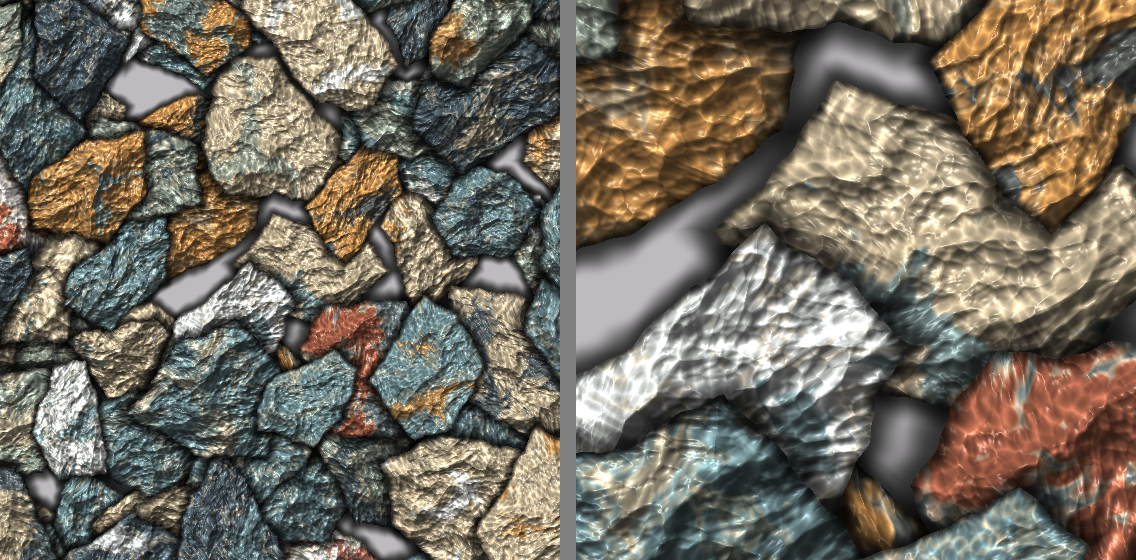
Left: the whole. Right: its middle third, enlarged.
Reproduce this texture procedurally as a Shadertoy shader.

```glsl
const float TAU = 6.28318;
const float CELLS = 4.6;

struct Rock {
    vec2 id;
    vec2 local;   // position in the turned stone frame
    vec2 side;    // outward direction of the nearest side
    float edge;   // signed distance, negative inside
    float shadow;
    mat2 turn;
};

float hash(vec2 p) {
    vec3 q = fract(p.xyx * 0.1031);
    q += dot(q, q.yzx + 33.33);
    return fract((q.x + q.y) * q.z);
}

vec2 hash2(vec2 p) {
    return vec2(hash(p + 17.0), hash(p + 59.0));
}

mat2 rotation(float a) {
    return mat2(cos(a), sin(a), -sin(a), cos(a));
}

// Squared distance to the nearest scattered point
float cellular(vec2 p) {
    vec2 cell = floor(p), f = p - cell;
    float nearest = 4.0;
    for (int y = -1; y <= 1; y++)
    for (int x = -1; x <= 1; x++) {
        vec2 o = vec2(x, y);
        vec2 r = o + hash2(cell + o) - f;
        nearest = min(nearest, dot(r, r));
    }
    return nearest;
}

vec2 warp(vec2 p, float freq, float amount) {
    p += amount * sin(p.yx * freq + vec2(0.3, 1.9));
    return p + 0.5 * amount * sin(p.yx * freq * 2.3 + vec2(2.1, 0.7));
}

// Chipped surface: dents of four sizes
float relief(vec2 p, mat2 turn, vec2 id, float stretch) {
    vec2 q = warp(turn * p * vec2(1.0, stretch), 27.0, 0.009) + hash2(id) * 5.0;
    float height = 0.0, freq = 13.0;
    for (int i = 0; i < 4; i++) {
        height += cellular(q * freq) / freq;
        q = rotation(0.7) * q + 3.1;
        freq *= 2.0;
    }
    return height;
}

// Irregular polygon: distance and direction of the nearest side
vec3 outline(vec2 q, vec2 id) {
    vec3 best = vec3(-9.0, 0.0, 0.0);
    for (int k = 0; k < 6; k++) {
        vec2 h = hash2(id + float(k) * 31.0);
        float a = TAU * (float(k) + 0.7 * h.x) / 6.0;
        vec2 dir = vec2(cos(a), sin(a));
        float d = dot(q, dir) - mix(0.7, 1.05, h.y);
        if (d > best.x) best = vec3(d, dir);
    }
    return best;
}

// Topmost stone of three heaped layers
Rock findRock(vec2 p) {
    Rock rock = Rock(vec2(0.0), p, vec2(0.0), 0.0, 1.0, mat2(1.0));
    vec2 rough = warp(warp(p, 31.0, 0.004), 120.0, 0.0015);
    for (int layer = 0; layer < 3; layer++) {
        float l = float(layer);
        vec2 g = rough * CELLS + l * vec2(20.37, 13.61) + 7.0;
        for (int y = -1; y <= 1; y++)
        for (int x = -1; x <= 1; x++) {
            vec2 id = floor(g) + vec2(x, y);
            if (hash(id + 211.0) > 1.0 - 0.2 * l) continue;
            vec2 center = id + 0.5 + 0.6 * (hash2(id) - 0.5);
            mat2 turn = rotation(TAU * hash(id + 83.0));
            float size = mix(0.42, 0.7, hash(id + 127.0));
            vec2 q = turn * (g - center) / size;
            vec3 o = outline(q * vec2(0.85, mix(1.0, 1.45, hash(id + 149.0))), id);
            if (o.x < 0.0) rock = Rock(id, q, o.yz, o.x, 1.0, turn);
            else rock.shadow *= mix(0.27, 1.0, smoothstep(0.0, 0.17, o.x));
        }
    }
    return rock;
}

vec3 mineral(float h) {
    if (h < 0.27) return vec3(0.33, 0.41, 0.42); // teal
    if (h < 0.43) return vec3(0.22, 0.26, 0.28); // slate
    if (h < 0.55) return vec3(0.43, 0.46, 0.42); // sage
    if (h < 0.66) return vec3(0.58, 0.42, 0.24); // ochre
    if (h < 0.82) return vec3(0.58, 0.53, 0.44); // tan
    if (h < 0.97) return vec3(0.69, 0.70, 0.69); // pale
    return vec3(0.48, 0.28, 0.21);               // rust
}

vec3 stoneColor(Rock rock) {
    vec2 id = rock.id;
    vec2 q = warp(rock.local, 3.1, 0.14) + hash2(id) * 9.0;
    float fine = cellular(q * 9.0);
    float patches = cellular(q * 1.6) + 0.4 * fine;
    float stain = smoothstep(0.0, 0.16, patches - mix(0.2, 0.55, hash(id + 301.0)));
    vec3 color = mix(mineral(hash(id + 331.0)), mineral(hash(id + 367.0)), 0.85 * stain);
    float strata = sin(q.y * 19.0 + 2.0 * sin(q.x * 2.0) + 3.0 * fine);
    color *= 1.0 + 0.25 * strata * step(0.6, hash(id + 401.0));
    float vein = 1.0 - smoothstep(0.02, 0.09, abs(patches - 0.33));
    color = mix(color, vec3(0.66, 0.59, 0.47), 0.4 * vein);
    return color * (0.82 + 0.8 * cellular(q * 14.0));
}

void mainImage(out vec4 fragColor, in vec2 fragCoord) {
    vec2 p = fragCoord / iResolution.y;
    Rock rock = findRock(p);
    vec3 color = vec3(0.70, 0.69, 0.70);

    if (rock.edge < 0.0) {
        // Facets and chips
        float stretch = mix(1.0, 1.7, hash(rock.id + 431.0));
        vec2 e = vec2(0.002, 0.0);
        float h = relief(p, rock.turn, rock.id, stretch);
        vec2 slope = vec2(relief(p + e.xy, rock.turn, rock.id, stretch) - h,
                          relief(p + e.yx, rock.turn, rock.id, stretch) - h) / e.x;
        float bevel = smoothstep(-0.34, -0.25, rock.edge);
        vec2 tilt = 0.7 * (hash2(rock.id + 463.0) - 0.5) + 0.6 * bevel * (rock.side * rock.turn);
        vec3 normal = normalize(vec3(tilt - 0.46 * slope, 1.0));

        // Wet surface lit from the upper left
        vec3 light = normalize(vec3(-0.35, 0.6, 0.75));
        float diffuse = max(dot(normal, light), 0.0);
        float gloss = pow(max(dot(normal, normalize(light + vec3(0.0, 0.0, 1.0))), 0.0), 40.0);
        color = stoneColor(rock) * (0.46 + 0.9 * diffuse);
        color += 0.3 * gloss * vec3(0.94, 0.98, 1.0);
        color *= mix(0.33, 1.0, smoothstep(0.0, 0.07, -rock.edge));
    }
    fragColor = vec4(clamp(color * rock.shadow * 1.06, 0.0, 1.0), 1.0);
}
```
